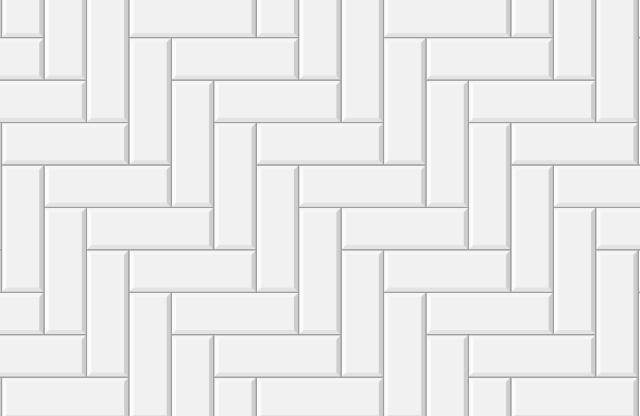
Give the GLSL for this pattern, as a Shadertoy shader.

```glsl
// Herringbone wall of glossy white 3:1 bevelled tiles with thin grey grout.
#define CELLS_ACROSS 15.08
#define GRID_OFFSET vec2(-0.038, 0.112)
#define BEVEL_WIDTH 0.112
#define GROUT_HALF 0.016
#define FACE_SHADE 0.945
#define LEFT_SHADE 0.985
#define TOP_SHADE 0.962
#define RIGHT_SHADE 0.805
#define BOTTOM_SHADE 0.89
#define GROUT_SHADE 0.62

// Position inside the tile in xy, tile size in zw; one unit is one cell.
vec4 herringbone(vec2 p) {
    vec2 cell = floor(p);
    vec2 local = p - cell;
    float slot = mod(cell.x - cell.y, 6.0);
    // Slots 0..2 run up a vertical tile, 3..5 run along a horizontal one.
    if (slot < 2.5) return vec4(local.x, local.y + 2.0 - slot, 1.0, 3.0);
    return vec4(local.x + slot - 3.0, local.y, 3.0, 1.0);
}

float tileShade(vec4 tile, float pixel) {
    vec2 pos = tile.xy;
    vec2 size = tile.zw;
    vec2 edge = min(pos, size - pos);
    float nearest = min(edge.x, edge.y);

    // Each bevel side has its own light, joined by mitred corners.
    float sideShade = pos.x < 0.5 * size.x ? LEFT_SHADE : RIGHT_SHADE;
    float capShade = pos.y < 0.5 * size.y ? TOP_SHADE : BOTTOM_SHADE;
    float bevel = mix(sideShade, capShade, smoothstep(-pixel, pixel, edge.x - edge.y));

    // Flat face inside the bevel, grout outside it.
    float face = smoothstep(BEVEL_WIDTH - 0.6 * pixel, BEVEL_WIDTH + 0.6 * pixel, nearest);
    float glazed = smoothstep(GROUT_HALF - 0.5 * pixel, GROUT_HALF + 0.5 * pixel, nearest);
    return mix(GROUT_SHADE, mix(bevel, FACE_SHADE, face), glazed);
}

void mainImage(out vec4 fragColor, in vec2 fragCoord) {
    float pixel = CELLS_ACROSS / iResolution.x;
    // Rows are counted downwards from the top edge.
    vec2 p = vec2(fragCoord.x, iResolution.y - fragCoord.y) * pixel + GRID_OFFSET;
    fragColor = vec4(vec3(tileShade(herringbone(p), pixel)), 1.0);
}
```
